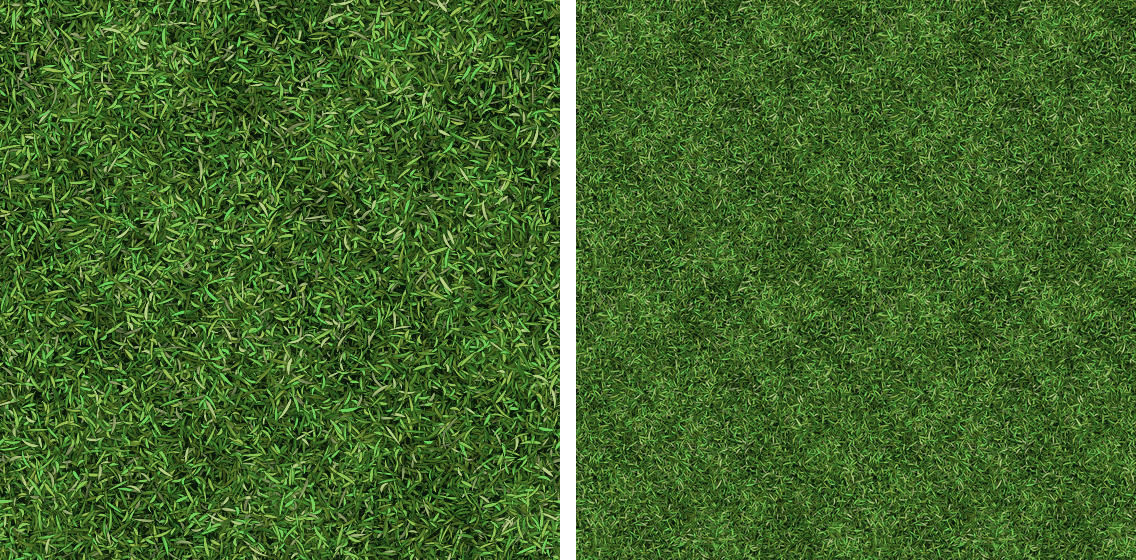
Left: one tile. Right: repeated 2 by 2.
Write a WebGL 1 fragment shader that draws this texture.

```glsl
precision highp float;
uniform vec2 u_resolution;

const float GRID = 40.0;          // cells per side, whole so the lawn tiles
const int LAYERS = 16;
const float MIN_LENGTH = 0.32;    // half lengths and widths, in cells
const float MAX_LENGTH = 0.88;
const float MIN_WIDTH = 0.06;
const float MAX_WIDTH = 0.115;
const float MAX_BEND = 0.35;
const float SHADOW_REACH = 0.13;
const float SHADOW_DEPTH = 0.38;
const float EDGE_PIXELS = 0.6;
const float STRAW_SHARE = 0.09;
const float HUE_SPREAD = 0.9;
const float PATCH_DEPTH = 0.035;
const float TAU = 6.2831853;

const vec3 SOIL = vec3(0.04, 0.09, 0.03);
const vec3 SHADE = vec3(0.14, 0.25, 0.08);
const vec3 LEAF = vec3(0.24, 0.40, 0.13);
const vec3 FRESH = vec3(0.35, 0.56, 0.20);
const vec3 GLINT = vec3(0.52, 0.79, 0.35);
const vec3 STRAW = vec3(0.66, 0.74, 0.48);
const vec3 COOL_TINT = vec3(-0.24, 0.05, 0.06);

vec4 hash4(vec3 p) {
  vec4 q = fract(p.xyzx * vec4(0.1031, 0.1030, 0.0973, 0.1099));
  q += dot(q, q.wzxy + 33.33);
  return fract((q.xxyz + q.yzzw) * q.zywx);
}

// Tone 0..1 to the green ramp, stops spaced by area share
vec3 grassRamp(float tone) {
  vec3 c = mix(SOIL, SHADE, smoothstep(0.04, 0.25, tone));
  c = mix(c, LEAF, smoothstep(0.25, 0.50, tone));
  c = mix(c, FRESH, smoothstep(0.50, 0.77, tone));
  return mix(c, GLINT, smoothstep(0.77, 0.97, tone));
}

// Soft broad patches, whole frequencies so they wrap
float patches(vec2 uv) {
  vec2 a = uv * TAU;
  return sin(2.0 * a.x + a.y + sin(3.0 * a.y))
       + sin(3.0 * a.y - 2.0 * a.x + sin(4.0 * a.x))
       + sin(5.0 * a.x + 4.0 * a.y + 1.7);
}

// Lays one blade over the surface: x = tone, y = straw, z = hue
vec3 layBlade(vec3 surface, vec2 p, vec4 shape, vec4 look, float height, float edge) {
  float angle = shape.z * TAU;
  vec2 dir = vec2(cos(angle), sin(angle));
  vec2 q = vec2(dot(p, dir), dot(p, vec2(-dir.y, dir.x)));
  float len = mix(MIN_LENGTH, MAX_LENGTH, shape.w * shape.w);
  float along = clamp(q.x / len, -1.0, 1.0);
  q.y += (look.w - 0.5) * MAX_BEND * (along * along - 0.4);

  float width = mix(MIN_WIDTH, MAX_WIDTH, fract(look.w * 7.0));
  float taper = sqrt(max(0.0, 1.0 - along)) * smoothstep(-1.3, -0.3, along);
  float d = max(abs(q.y) - width * min(taper, 1.0), abs(q.x) - len);

  float shadow = 1.0 - smoothstep(0.0, SHADOW_REACH, d);
  surface.x *= 1.0 - SHADOW_DEPTH * shadow;

  float tone = 0.75 * look.x + 0.55 * height - 0.07;
  tone += 0.12 * along + 0.10 * clamp(q.y / width, -1.0, 1.0);
  vec3 blade = vec3(clamp(tone, 0.0, 1.1), step(1.0 - STRAW_SHARE, look.y), look.z * 2.0 - 1.0);
  return mix(surface, blade, 1.0 - smoothstep(-edge, edge, d));
}

void main() {
  vec2 uv = gl_FragCoord.xy / u_resolution;
  float edge = EDGE_PIXELS * GRID / u_resolution.y;
  vec3 surface = vec3(0.08, 0.0, 0.0);

  // Stack shifted layers of scattered blades, deepest first
  for (int layer = 0; layer < LAYERS; layer++) {
    float level = float(layer);
    float height = level / float(LAYERS - 1);
    vec2 p = uv * GRID + hash4(vec3(level, 5.0, 9.0)).xy;
    vec2 home = floor(p);
    for (int j = -1; j <= 1; j++) {
      for (int i = -1; i <= 1; i++) {
        vec2 cell = home + vec2(float(i), float(j));
        vec2 id = mod(cell, GRID);
        vec4 shape = hash4(vec3(id, level + 1.0));
        vec4 look = hash4(vec3(id, level + 71.0));
        surface = layBlade(surface, p - cell - shape.xy, shape, look, height, edge);
      }
    }
  }

  // Colour the finished surface
  float tone = surface.x + PATCH_DEPTH * patches(uv);
  vec3 color = grassRamp(tone) * (1.0 + HUE_SPREAD * surface.z * COOL_TINT);
  vec3 dry = STRAW * mix(0.25, 1.1, clamp(tone, 0.0, 1.0));
  color = mix(color, dry, surface.y * smoothstep(0.1, 0.5, tone));
  gl_FragColor = vec4(color, 1.0);
}
```
